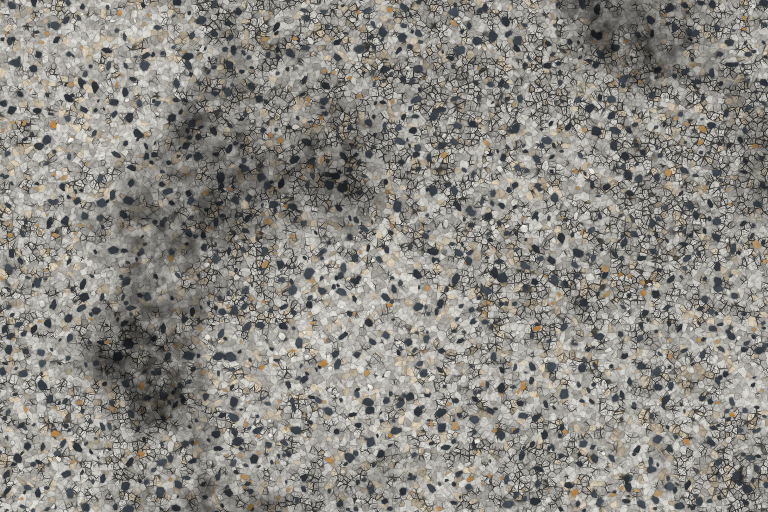
Write a WebGL 2 fragment shader that draws this texture.

```glsl
#version 300 es
precision highp float;
// Weathered exposed-aggregate concrete: pale grit, dark angular chips, a few tan stones and stains.

#define GRAIN_DENSITY 82.0
#define GRIT_DENSITY 150.0
#define CHIP_DENSITY 34.0
#define CHIP_SHARE 0.40
#define SMALL_CHIP_DENSITY 58.0
#define SMALL_CHIP_SHARE 0.12
#define SEAM_DARKNESS 0.62
#define STAIN_DARKNESS 0.50
#define PALE vec3(0.83, 0.825, 0.80)
#define GREY vec3(0.60, 0.59, 0.565)
#define SLATE vec3(0.215, 0.238, 0.265)
#define TAN vec3(0.67, 0.55, 0.39)

uniform vec2 u_resolution;
out vec4 fragColor;

float hash(vec2 p) {
    return fract(sin(dot(p, vec2(127.1, 311.7))) * 43758.5);
}

vec2 hash2(vec2 p) {
    return vec2(hash(p), hash(p + vec2(37.3, 17.9)));
}

float noise(vec2 p) {
    vec2 i = floor(p), f = fract(p);
    f = f * f * (3.0 - 2.0 * f);
    return mix(mix(hash(i), hash(i + vec2(1, 0)), f.x),
               mix(hash(i + vec2(0, 1)), hash(i + vec2(1, 1)), f.x), f.y);
}

float fbm(vec2 p) {
    float sum = 0.0, amp = 0.5;
    for (int i = 0; i < 4; i++) {
        sum += amp * noise(p);
        p = mat2(1.6, 1.2, -1.2, 1.6) * p + 5.3;
        amp *= 0.5;
    }
    return sum / 0.9375;
}

// Irregular cells: x = gap to the neighbouring grain, yz = id of the nearest cell
vec3 grains(vec2 p) {
    vec2 cell = floor(p), id = cell;
    float nearest = 9.0, second = 9.0;
    for (int y = -1; y <= 1; y++)
    for (int x = -1; x <= 1; x++) {
        vec2 c = cell + vec2(x, y);
        float d = length(c + hash2(c) - p) - 0.25 * hash(c + 71.0);
        if (d < nearest) { second = nearest; nearest = d; id = c; }
        else second = min(second, d);
    }
    return vec3(second - nearest, id);
}

// Signed distance to a rotated, stretched polygon with uneven sides
float chipDistance(vec2 d, vec2 seed, float radius) {
    float turn = 6.2832 * hash(seed + 3.1);
    vec2 q = mat2(cos(turn), sin(turn), -sin(turn), cos(turn)) * d;
    q.y *= mix(1.05, 1.95, hash(seed + 8.7));
    float dist = -1.0;
    for (int k = 0; k < 6; k++) {
        float h = hash(seed + 11.3 * float(k + 1));
        float a = 1.0472 * (float(k) + 0.7 * (h - 0.5));
        float side = radius * mix(0.72, 1.12, fract(h * 7.0));
        dist = max(dist, dot(q, vec2(cos(a), sin(a))) - side);
    }
    return max(dist, length(q) - radius * 1.12);
}

// Scattered stones: mostly slate, some tan or pale
vec3 scatterChips(vec3 color, vec2 p, float density, float share) {
    vec2 g = p * density, cell = floor(g);
    float aa = 0.75 * density / u_resolution.y;
    for (int y = -1; y <= 1; y++)
    for (int x = -1; x <= 1; x++) {
        vec2 c = cell + vec2(x, y);
        vec2 seed = c + density;
        float kind = hash(seed + 51.0), tone = hash(seed + 23.0);
        if (kind > share + 0.09) continue;
        vec2 d = g - c - mix(vec2(0.12), vec2(0.88), hash2(seed));
        float radius = mix(0.19, 0.37, hash(seed + 5.9));
        vec3 stone = SLATE * mix(0.78, 1.25, tone);
        if (kind > share) {
            radius *= 0.8;
            stone = kind > share + 0.05 ? PALE * mix(0.95, 1.04, tone)
                                        : mix(TAN, vec3(0.72, 0.49, 0.22), tone * tone);
        }
        float dist = chipDistance(d, seed, radius);
        stone *= 0.93 + 0.18 * noise(g * 5.0) + 0.10 * d.y;
        color *= 1.0 - 0.16 * (1.0 - smoothstep(0.0, 0.10 + aa, dist));
        color = mix(color, stone, 1.0 - smoothstep(-aa, aa, dist));
    }
    return color;
}

void main() {
    vec2 p = gl_FragCoord.xy / u_resolution.y;
    vec2 warped = p + 0.006 * (vec2(noise(p * 60.0), noise(p * 60.0 + 40.0)) - 0.5);
    float wear = fbm(p * 5.0 + 2.7);

    // Pale grains and the finer grit between them
    vec3 grain = grains(warped * GRAIN_DENSITY);
    vec3 grit = grains(warped * GRIT_DENSITY + 19.0);
    float tone = 0.65 * hash(grain.yz + 7.0) + 0.35 * hash(grit.yz + 13.0);
    vec3 color = mix(GREY, PALE, smoothstep(0.02, 0.95, tone));
    color *= mix(vec3(1.0), vec3(1.02, 0.97, 0.89), step(0.86, hash(grain.yz + 29.0)));

    // Broken dark seams, heavier on worn ground
    float seam = 1.0 - smoothstep(0.02, 0.26, grain.x);
    float pit = 1.0 - smoothstep(0.02, 0.30, grit.x);
    float broken = smoothstep(0.30, 0.85, noise(p * 75.0 + 9.0) + 0.9 * (wear - 0.5));
    color *= 1.0 - SEAM_DARKNESS * broken * max(seam, 0.55 * pit);
    color *= 1.0 - 0.10 * seam;
    color += 0.10 * (noise(p * 260.0) - 0.5);

    // Stones
    color = scatterChips(color, p, SMALL_CHIP_DENSITY, SMALL_CHIP_SHARE);
    color = scatterChips(color, p, CHIP_DENSITY, CHIP_SHARE);

    // Mottled stains
    float stain = smoothstep(0.56, 0.80, fbm(p * 3.2 + 14.0));
    float mottle = smoothstep(0.15, 0.80, fbm(p * 38.0));
    color *= 1.0 - STAIN_DARKNESS * stain * (0.35 + 0.9 * mottle);
    color *= 1.0 - 0.16 * (wear - 0.5);

    fragColor = vec4(clamp(color, 0.0, 1.0), 1.0);
}
```
